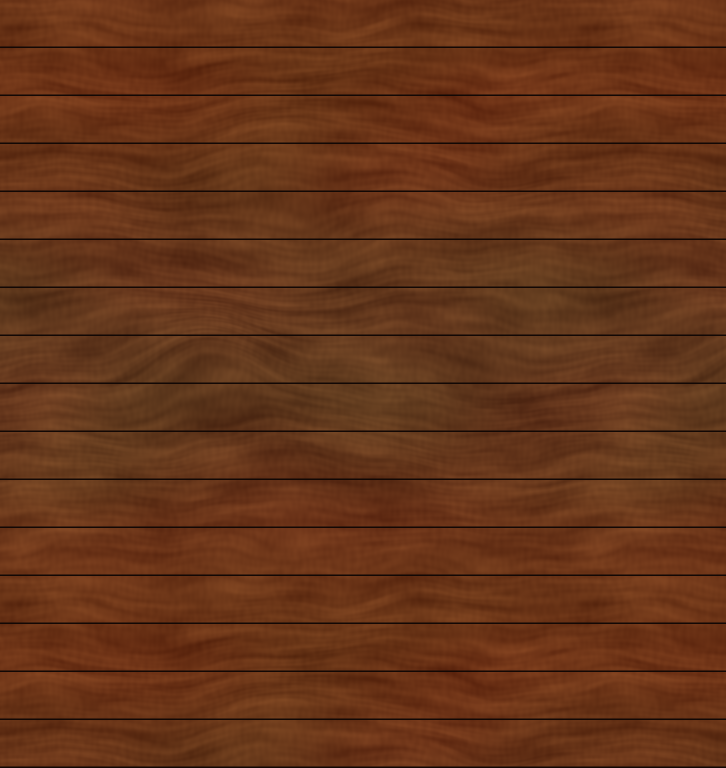
Give the GLSL for this texture, as a Shadertoy shader.

```glsl
const float PLANKS = 16.0;        // boards over the canvas height
const float SEAM_WIDTH = 0.0313;  // share of a board
const float TILE_SIZE = 0.75;     // grain period in canvas heights
const float BAND_GAIN = 0.52;
const float FIBRE_GAIN = 0.30;
const float MOTTLE_GAIN = 0.38;
const float FLECK_GAIN = 0.16;
const vec2 KNOT = vec2(0.36, 0.61);
const vec2 CROWN = vec2(0.69, 0.34);
const vec3 DEEP_WOOD = vec3(0.330, 0.155, 0.055);
const vec3 PALE_WOOD = vec3(0.490, 0.277, 0.130);
const vec3 DULL_SHIFT = vec3(-0.022, 0.008, 0.024);
const vec3 RED_SHIFT = vec3(0.018, -0.012, -0.004);
const vec3 SEAM_COLOR = vec3(0.070, 0.030, 0.020);
const float TAU = 6.28319;

vec2 gradientAt(vec2 cell, vec2 period, float seed) {
    vec3 h = fract(vec3(mod(cell, period), seed).xyx * vec3(0.1031, 0.1030, 0.0973) + seed * 0.137);
    h += dot(h, h.yzx + 33.33);
    float angle = TAU * fract((h.x + h.y) * h.z);
    return vec2(cos(angle), sin(angle));
}

// Gradient noise that wraps over the unit square
float tileNoise(vec2 uv, vec2 period, float seed) {
    vec2 p = uv * period;
    vec2 cell = floor(p);
    vec2 f = p - cell;
    vec2 u = f * f * f * (f * (f * 6.0 - 15.0) + 10.0);
    vec2 e = vec2(1.0, 0.0);
    float a = dot(gradientAt(cell, period, seed), f);
    float b = dot(gradientAt(cell + e.xy, period, seed), f - e.xy);
    float c = dot(gradientAt(cell + e.yx, period, seed), f - e.yx);
    float d = dot(gradientAt(cell + e.xx, period, seed), f - e.xx);
    return mix(mix(a, b, u.x), mix(c, d, u.x), u.y);
}

// Soft bump around a point, wrapped over the tile
float bump(vec2 uv, vec2 center, vec2 radius) {
    vec2 d = (fract(uv - center + 0.5) - 0.5) / radius;
    return exp(-dot(d, d));
}

// Bends the straight grain into waves, a crown and a swirl
vec2 bendGrain(vec2 uv) {
    float lift = 0.060 * tileNoise(uv, vec2(3.0, 4.0), 1.0)
               + 0.018 * tileNoise(uv, vec2(8.0, 11.0), 2.0);
    lift += 0.045 * bump(uv, CROWN, vec2(0.16, 0.10));
    lift += 0.075 * bump(uv, KNOT, vec2(0.11, 0.08));
    return uv + vec2(0.0, lift);
}

vec3 woodColor(vec2 uv) {
    vec2 grain = bendGrain(uv);
    float bands = tileNoise(grain, vec2(4.0, 46.0), 3.0)
                + 0.6 * tileNoise(grain, vec2(7.0, 25.0), 4.0);
    float fibres = tileNoise(grain, vec2(16.0, 110.0), 5.0);
    float mottle = tileNoise(uv, vec2(5.0, 9.0), 6.0)
                 + 0.5 * tileNoise(uv, vec2(13.0, 22.0), 7.0);
    float flecks = tileNoise(uv, vec2(120.0, 50.0), 8.0);

    float tone = 0.5 + BAND_GAIN * bands + FIBRE_GAIN * fibres
               + MOTTLE_GAIN * mottle + FLECK_GAIN * flecks;
    vec3 color = mix(DEEP_WOOD, PALE_WOOD, clamp(tone, -0.1, 1.1));

    // Duller heartwood across the middle, redder patches elsewhere
    float dull = 0.5 + 0.5 * cos(TAU * (uv.y - 0.62));
    float red = tileNoise(uv, vec2(3.0, 5.0), 9.0);
    return color + DULL_SHIFT * dull + RED_SHIFT * (1.0 - dull + 1.5 * red);
}

// Coverage of the dark joint at the foot of each board
float seamMask(float y, float pixel) {
    float d = abs(fract(y * PLANKS - 0.5 * SEAM_WIDTH + 0.5) - 0.5);
    float edge = pixel * PLANKS;
    return clamp((0.5 * SEAM_WIDTH - d) / edge + 0.5, 0.0, 1.0) * min(1.0, SEAM_WIDTH / edge);
}

void mainImage(out vec4 fragColor, in vec2 fragCoord) {
    vec2 p = fragCoord / iResolution.y;
    vec2 uv = vec2(p.x, 1.0 - p.y) / TILE_SIZE;
    vec3 color = mix(woodColor(uv), SEAM_COLOR, seamMask(p.y, 1.0 / iResolution.y));
    fragColor = vec4(color, 1.0);
}
```
